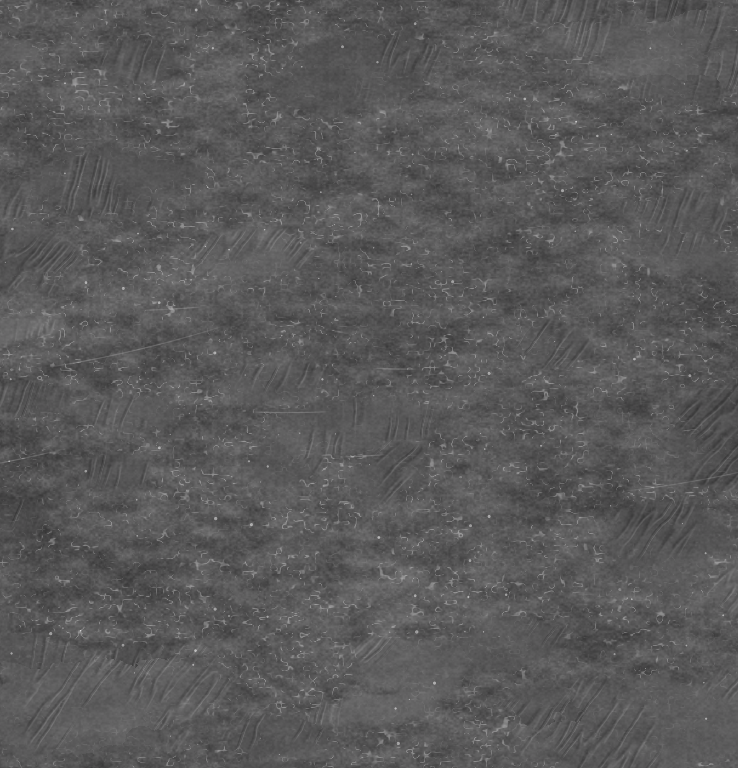
Reproduce this texture procedurally as a WebGL 2 fragment shader.

```glsl
#version 300 es
precision highp float;

#define BASE_TONE 0.343
#define CLOUD_DEPTH 0.10
#define BLOTCH_DEPTH 0.19
#define GRAIN_DEPTH 0.115
#define SPECKLE_GAIN 0.135
#define CLAST_SIZE vec2(0.36, 0.17)
#define LENS_SIZE vec2(0.17, 0.085)
#define GROOVE_GAIN 0.075
#define SCRATCH_COUNT 7
#define SCRATCH_GAIN 0.17
#define CHIP_CELLS 42.0
#define CHIP_GAIN 0.30

uniform vec2 u_resolution;
out vec4 fragColor;

float hash(vec2 p) {
    return fract(sin(dot(p, vec2(127.1, 311.7))) * 43758.55);
}

vec2 hash2(vec2 p) {
    return vec2(hash(p), hash(p + 57.3));
}

float noise(vec2 p) {
    vec2 cell = floor(p), f = fract(p);
    f = f * f * (3.0 - 2.0 * f);
    float low = mix(hash(cell), hash(cell + vec2(1, 0)), f.x);
    float high = mix(hash(cell + vec2(0, 1)), hash(cell + vec2(1, 1)), f.x);
    return mix(low, high, f.y);
}

float fbm(vec2 p) {
    float sum = 0.0, amp = 0.533;
    for (int i = 0; i < 4; i++) {
        sum += amp * noise(p);
        p = mat2(0.98, 0.17, -0.17, 0.98) * p * 2.03 + 11.7;
        amp *= 0.5;
    }
    return sum;
}

mat2 rotation(float a) {
    return mat2(cos(a), sin(a), -sin(a), cos(a));
}

// Thin bright threads along the mid level of a noise field
float threads(vec2 p, float width) {
    return 1.0 - smoothstep(0.0, width, abs(noise(p) - 0.5));
}

// Flattened rounded inclusions: x = coverage, y = tone, z = groove angle
vec3 inclusions(vec2 p, vec2 size, float density, float seed) {
    vec2 home = floor(p / size);
    float ragged = fbm(p * vec2(28.0, 45.0) + seed) - 0.5;
    vec3 best = vec3(0.0);
    for (int j = -1; j <= 1; j++)
    for (int i = -1; i <= 1; i++) {
        vec2 id = home + vec2(i, j);
        vec2 rnd = hash2(id + seed), look = hash2(id + seed + 19.1);
        if (hash(id + seed + 83.7) > density) continue;
        vec2 q = rotation(0.3 * (rnd.x - 0.5)) * (p - (id + 0.25 + 0.5 * rnd) * size);
        q /= size * mix(vec2(0.25, 0.22), vec2(0.62, 0.5), look);
        float cover = 1.0 - smoothstep(0.72, 1.12, length(q) + 0.9 * ragged);
        if (cover > best.x) best = vec3(cover, look.x - 0.35, 0.1 + 0.75 * look.y);
    }
    return best;
}

// Fine diagonal grooves with a dark side and a light side
float grooves(vec2 p, float angle) {
    vec2 q = rotation(angle) * p;
    q.x += 0.012 * fbm(p * 18.0);
    float lines = threads(q * vec2(125.0, 13.0), 0.13);
    float shade = threads((q + vec2(0.003, 0.0)) * vec2(125.0, 13.0), 0.2);
    return (lines - 0.75 * shade) * smoothstep(0.35, 0.65, noise(p * 17.0 + 4.0));
}

// Long, slightly bent hairlines that break up along their length
float scratches(vec2 p, float width) {
    float sum = 0.0;
    for (int i = 0; i < SCRATCH_COUNT; i++) {
        vec2 key = vec2(float(i) * 3.7, 8.3);
        vec2 d = p - hash2(key), rnd = hash2(key + 31.0);
        float reach = mix(0.03, 0.2, rnd.x * rnd.x);
        float bend = d.x * (0.3 * rnd.y - 0.06) + 0.35 * d.x * d.x;
        float line = 1.0 - smoothstep(0.0, width, abs(d.y - bend));
        float ends = 1.0 - smoothstep(0.6 * reach, reach, abs(d.x));
        sum += line * ends * (0.35 + 0.65 * noise(p * 70.0));
    }
    return sum;
}

// Sparse tiny bright chips
float chips(vec2 p, float softness) {
    vec2 id = floor(p * CHIP_CELLS), rnd = hash2(id + 5.0);
    float dist = length(fract(p * CHIP_CELLS) - 0.2 - 0.6 * rnd) / CHIP_CELLS;
    float radius = mix(0.0006, 0.0022, rnd.x * rnd.x);
    float dot = 1.0 - smoothstep(radius - softness, radius + softness, dist);
    return dot * step(hash(id + 71.0), 0.09);
}

void main() {
    vec2 p = gl_FragCoord.xy / u_resolution.y;
    float pixel = 1.0 / u_resolution.y;
    vec2 flow = p + 0.018 * vec2(0.0, fbm(p * vec2(5.0, 8.0)) - 0.5);

    // Layered inclusions, the larger ones above
    vec3 clast = inclusions(p, CLAST_SIZE, 0.55, 3.0);
    vec3 lens = inclusions(p + 0.07, LENS_SIZE, 0.3, 47.0);
    if (lens.x > clast.x) clast = lens;
    float rough = 1.0 - 0.75 * clast.x;

    // Bedded matrix
    float cloud = fbm(flow * vec2(4.0, 9.0)) - 0.5;
    float blotch = fbm(flow * vec2(30.0, 62.0) + 21.0) - 0.5;
    float grain = 0.6 * noise(p * vec2(270.0, 310.0)) + 0.4 * noise(p * 470.0) - 0.5;
    float tone = BASE_TONE + CLOUD_DEPTH * cloud;
    tone += BLOTCH_DEPTH * blotch * rough + GRAIN_DEPTH * grain * (0.5 + 0.5 * rough);

    // Clustered crumbs of light mineral
    float cluster = smoothstep(0.38, 0.62, fbm(flow * vec2(24.0, 50.0) + 63.0));
    float crumbs = threads(p * vec2(135.0, 185.0), 0.11);
    crumbs *= smoothstep(0.35, 0.75, noise(p * vec2(160.0, 200.0) + 9.0));
    tone += SPECKLE_GAIN * 1.5 * crumbs * (0.2 + 0.8 * cluster) * rough;

    // Inclusion tone, grooves and surface damage
    tone += clast.x * (0.07 * clast.y + 0.06 * (fbm(p * vec2(25.0, 40.0)) - 0.5));
    tone += GROOVE_GAIN * clast.x * grooves(p, clast.z);
    tone += SCRATCH_GAIN * scratches(p, max(0.0016, pixel));
    tone += CHIP_GAIN * chips(p, max(0.0007, 0.5 * pixel));

    fragColor = vec4(vec3(tone) + vec3(0.001, -0.001, 0.001), 1.0);
}
```
